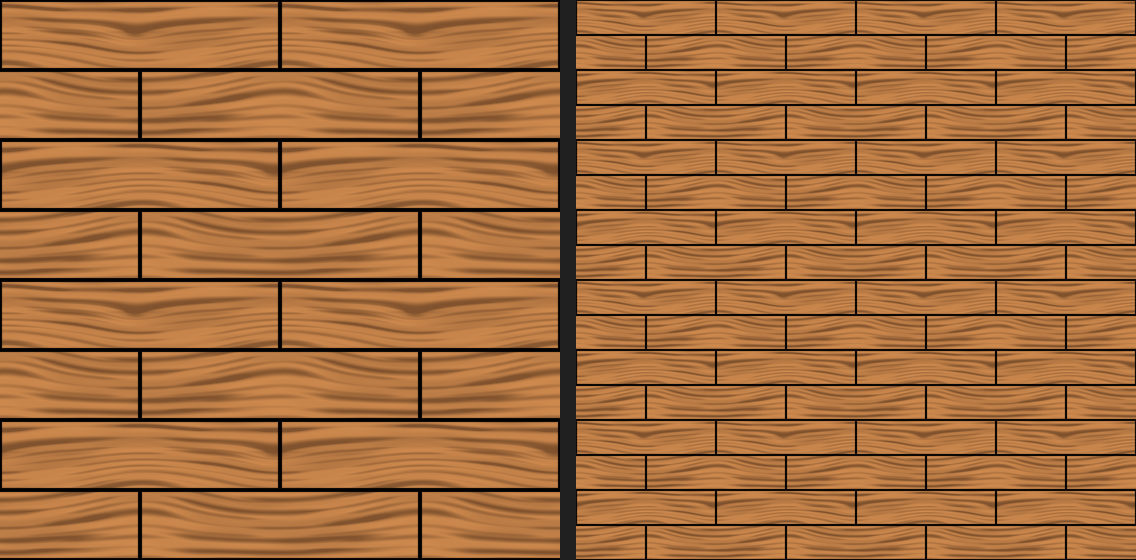
Left, the tile; right, the same tile 2 across and 2 down.
Reproduce this texture procedurally as a WebGL 2 fragment shader.

```glsl
#version 300 es
precision highp float;

uniform vec2 u_resolution;
out vec4 fragColor;

const float TAU = 6.2831853;
const vec2 PLANKS = vec2(2.0, 8.0);
const float GAP_HALF_WIDTH = 0.0036;
const float GAP_SOFTNESS = 0.0014;
const vec3 WOOD = vec3(0.81, 0.54, 0.305);
const vec3 DARK_GRAIN = vec3(0.50, 0.32, 0.175);
const vec3 GAP = vec3(0.0);

float hash(vec2 p) {
    return fract(sin(dot(p, vec2(127.1, 311.7))) * 43758.5453);
}

// Value noise that wraps horizontally after a whole number of cells
float noise(vec2 p, float period) {
    vec2 cell = floor(p);
    vec2 f = fract(p);
    f = f * f * (3.0 - 2.0 * f);
    float x0 = mod(cell.x, period);
    float x1 = mod(cell.x + 1.0, period);
    float low = mix(hash(vec2(x0, cell.y)), hash(vec2(x1, cell.y)), f.x);
    float high = mix(hash(vec2(x0, cell.y + 1.0)), hash(vec2(x1, cell.y + 1.0)), f.x);
    return mix(low, high, f.y);
}

// Soft slanted spot, wrapped horizontally
float smudge(vec2 p, vec2 center, vec2 radius, float slope) {
    vec2 d = p - center;
    d.x = fract(d.x + 0.5) - 0.5;
    d.y -= slope * d.x;
    d /= radius;
    return exp(-dot(d, d));
}

// Bends the fibres: a broad arch, a dip at the knot and a slow wobble
float fibreHeight(vec2 p, vec2 knot) {
    float arch = pow(0.5 + 0.5 * cos(TAU * (p.x - 0.02)), 1.5);
    float envelope = smoothstep(0.0, 0.45, p.y) * (1.0 - smoothstep(0.5, 0.95, p.y));
    float dip = smudge(p, knot, vec2(0.1, 0.1), 0.0);
    float wobble = noise(p * vec2(4.0, 3.0), 4.0) - 0.5;
    return p.y - 0.11 * arch * envelope + 0.035 * dip + 0.045 * wobble;
}

// Tapering streaks, one per level, fading in and out along their length
float streaks(float x, float height, float count, float cells) {
    float level = height * count;
    float id = floor(level);
    float offset = 0.3 * (hash(vec2(id, count)) - 0.5);
    float strength = smoothstep(0.2, 0.9, noise(vec2(x * cells, id + count * 3.0), cells));
    float width = 0.1 + 0.25 * strength;
    float line = 1.0 - smoothstep(0.0, width, abs(fract(level) - 0.5 + offset));
    return strength * line;
}

float grain(vec2 p) {
    vec2 knot = vec2(0.48, 0.755);
    float height = fibreHeight(p, knot);
    float shade = 0.85 * streaks(p.x, height, 10.0, 4.0);
    shade += 0.5 * streaks(p.x, height + 0.03, 17.0, 6.0);
    shade += 0.22 * smoothstep(0.35, 0.9, noise(vec2(p.x * 3.0, height * 15.0), 3.0));
    shade += 0.12 * noise(vec2(p.x * 9.0, height * 42.0), 9.0);

    // Knot with thin arms, and a slanted patch in the lower plank
    shade += 0.6 * smudge(p, knot, vec2(0.035, 0.022), -0.1);
    shade += 0.4 * smudge(p, knot + vec2(0.0, 0.016), vec2(0.085, 0.01), 0.0);
    shade += 0.4 * smudge(p, vec2(0.83, 0.3), vec2(0.045, 0.025), 0.3);
    return clamp(shade, 0.0, 1.0);
}

// Distance to the nearest joint of the staggered planks
float gapDistance(vec2 uv, vec2 count) {
    float row = floor(uv.y * count.y);
    float shift = 0.5 * mod(row + 1.0, 2.0);
    vec2 plank = fract(vec2(uv.x * count.x + shift, uv.y * count.y));
    vec2 edge = min(plank, 1.0 - plank) / count;
    return min(edge.x, edge.y);
}

void main() {
    vec2 uv = gl_FragCoord.xy / u_resolution;

    // Grain spans two rows and slides half a plank with every pair
    float pairY = uv.y * PLANKS.y * 0.5;
    float pairShift = 0.5 * (floor(pairY) + 1.0);
    vec2 woodUv = fract(vec2(uv.x * PLANKS.x + pairShift, pairY));
    vec3 color = mix(WOOD, DARK_GRAIN, grain(woodUv));

    float soft = max(GAP_SOFTNESS, 0.7 / min(u_resolution.x, u_resolution.y));
    float wood = smoothstep(GAP_HALF_WIDTH - soft, GAP_HALF_WIDTH + soft, gapDistance(uv, PLANKS));
    fragColor = vec4(mix(GAP, color, wood), 1.0);
}
```
